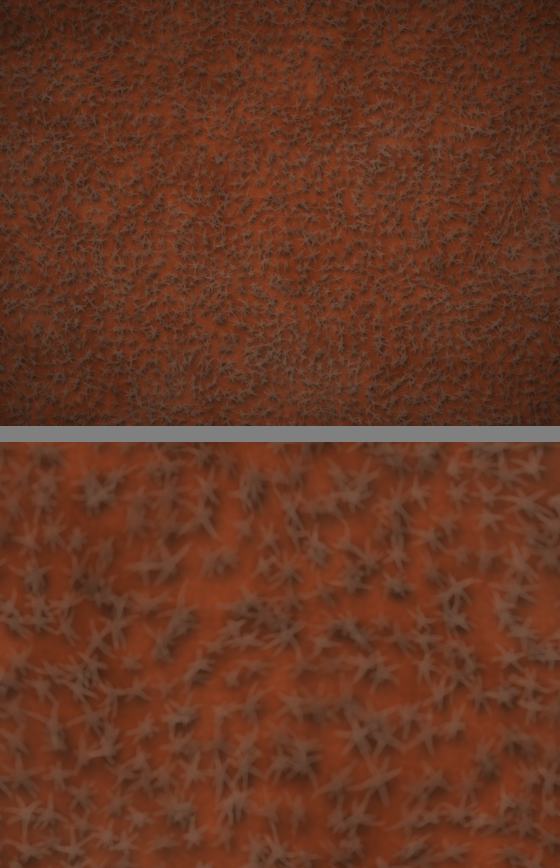
Top: the whole. Bottom: its middle third, enlarged.
This texture is drawn by a WebGL 1 fragment shader. Its source:

```glsl
precision highp float;
uniform vec2 u_resolution;

const float TUFT_ROWS = 43.0;
const int RAYS = 8;
const vec3 RUST_DARK = vec3(0.365, 0.155, 0.075);
const vec3 RUST_LIGHT = vec3(0.545, 0.250, 0.135);
const vec3 SHADE = vec3(0.170, 0.105, 0.070);
const vec3 HAIR = vec3(0.500, 0.375, 0.310);
const vec3 HAZE = vec3(0.440, 0.315, 0.245);

vec2 hash2(vec2 p) {
  vec3 q = fract(p.xyx * vec3(0.1031, 0.1030, 0.0973));
  q += dot(q, q.yzx + 33.33);
  return fract((q.xx + q.yz) * q.zy);
}

// Gradient noise, roughly -0.7 to 0.7
float cornerSlope(vec2 cell, vec2 offset) {
  return dot(hash2(cell) * 2.0 - 1.0, offset);
}

float noise(vec2 p) {
  vec2 i = floor(p), f = fract(p);
  vec2 u = f * f * f * (f * (f * 6.0 - 15.0) + 10.0);
  vec2 e = vec2(1.0, 0.0);
  float low = mix(cornerSlope(i, f), cornerSlope(i + e, f - e), u.x);
  float high = mix(cornerSlope(i + e.yx, f - e.yx), cornerSlope(i + 1.0, f - 1.0), u.x);
  return mix(low, high, u.y);
}

float fbm(vec2 p) {
  float sum = 0.0, gain = 1.0;
  for (int i = 0; i < 4; i++) {
    sum += gain * noise(p);
    p = p * 2.03 + 17.3;
    gain *= 0.55;
  }
  return sum;
}

// One curved hair that tapers from the origin along dir
float hairRay(vec2 d, vec2 dir, float len, float bend, float blur) {
  float along = dot(d, dir);
  float across = dot(d, vec2(-dir.y, dir.x)) - bend * along * along;
  float t = clamp(along / len, 0.0, 1.0);
  float width = mix(0.065, 0.015, t);
  float body = 1.0 - smoothstep(width, width + blur, abs(across));
  float ends = smoothstep(-blur, blur, along) * (1.0 - smoothstep(len - 0.2, len, along));
  return body * ends * (1.0 - 0.5 * t);
}

// Star of hairs with uneven angles and lengths
float star(vec2 d, vec2 seed, float size, float blur) {
  float cover = 0.0;
  float turn = 6.2832 * hash2(seed + 5.7).x;
  for (int i = 0; i < RAYS; i++) {
    float k = float(i);
    vec2 r = hash2(seed * 1.7 + k * 13.1);
    float angle = turn + (k + 0.9 * r.x) * 6.2832 / float(RAYS);
    float len = size * mix(0.45, 1.1, r.y);
    float ray = hairRay(d, vec2(cos(angle), sin(angle)), len, r.x - 0.5, blur);
    cover = 1.0 - (1.0 - cover) * (1.0 - 0.8 * ray);
  }
  return cover;
}

// x: hair cover, y: shade beneath the tufts
vec2 tufts(vec2 p, float density, float blur) {
  vec2 cell = floor(p);
  float hair = 0.0, shade = 0.0;
  for (int j = -1; j <= 1; j++) {
    for (int i = -1; i <= 1; i++) {
      vec2 id = cell + vec2(float(i), float(j));
      vec2 r = hash2(id + 3.1);
      vec2 d = p - id - 0.5 - 0.75 * (hash2(id) - 0.5);
      float strength = mix(0.55, 1.0, r.x) * density;
      float size = mix(0.65, 1.0, r.y);
      hair = 1.0 - (1.0 - hair) * (1.0 - strength * star(d, id, size, blur));
      vec2 below = d - vec2(0.12, -0.22);
      shade += mix(0.55, 1.0, r.y) * exp(-5.5 * dot(below, below));
    }
  }
  return vec2(hair, min(shade, 1.0));
}

void main() {
  vec2 uv = gl_FragCoord.xy / u_resolution.y;
  vec2 centred = gl_FragCoord.xy / u_resolution - 0.5;

  // Broad patches: bare rust near the upper middle, hairier toward the rim
  float patches = fbm(uv * 4.0 + 2.0);
  vec2 bareOffset = (centred - vec2(-0.06, 0.27)) * vec2(2.6, 2.8);
  float bare = exp(-dot(bareOffset, bareOffset));
  float hairiness = clamp(0.58 + 0.5 * patches - 0.4 * bare, 0.0, 1.0);

  // Mottled ground
  float mottle = fbm(uv * 9.0 + 31.0) + 0.35 * noise(uv * 48.0);
  vec3 color = mix(RUST_DARK, RUST_LIGHT, clamp(0.52 + 0.65 * mottle, 0.0, 1.0));

  // Tufts on a warped lattice
  vec2 warp = vec2(noise(uv * 7.0), noise(uv * 7.0 + 40.0));
  vec2 p = uv * TUFT_ROWS + 1.3 * warp;
  float blur = max(0.11, TUFT_ROWS / u_resolution.y);
  vec2 tuft = tufts(p, mix(0.6, 1.0, hairiness), blur);
  color = mix(color, SHADE, tuft.y * mix(0.62, 0.78, hairiness));
  color = mix(color, HAZE, 0.24 * smoothstep(0.35, 0.95, hairiness));
  color = mix(color, HAIR, 0.72 * tuft.x);

  // Soft darkening toward the corners and fine fuzz
  float vignette = 1.08 - 0.9 * dot(centred, centred);
  float fuzz = 1.0 + 0.09 * noise(uv * 170.0);
  gl_FragColor = vec4(color * vignette * fuzz, 1.0);
}
```
